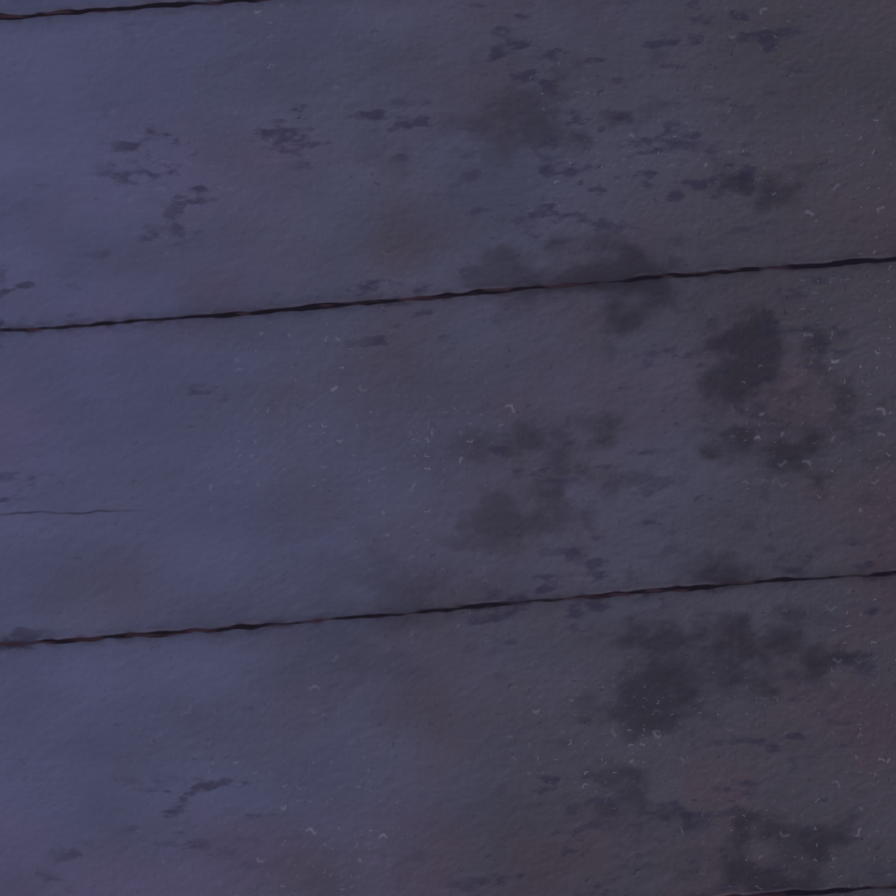
Reproduce this texture procedurally as a three.js fragment shader.

```glsl
varying vec2 vUv;

float hash(vec2 p) {
  return fract(sin(dot(p, vec2(127.1, 311.7))) * 43758.5453);
}

float noise(vec2 p) {
  vec2 i = floor(p);
  vec2 f = fract(p);
  f = f * f * (3.0 - 2.0 * f);
  return mix(mix(hash(i), hash(i + vec2(1.0, 0.0)), f.x),
             mix(hash(i + vec2(0.0, 1.0)), hash(i + vec2(1.0, 1.0)), f.x), f.y);
}

float fbm(vec2 p) {
  float sum = 0.0;
  float amplitude = 0.5;
  for (int i = 0; i < 5; i++) {
    sum += amplitude * noise(p);
    p = mat2(1.6, 1.2, -1.2, 1.6) * p + 7.3;
    amplitude *= 0.5;
  }
  return sum;
}

// Short soft chips, at most one per cell
float flecks(vec2 uv, float cells, float density) {
  vec2 p = uv * cells;
  vec2 id = floor(p);
  vec2 center = 0.35 + 0.3 * vec2(hash(id + 3.1), hash(id + 8.7));
  float angle = mix(-0.8, 1.1, hash(id + 5.2));
  vec2 q = fract(p) - center;
  q = mat2(cos(angle), -sin(angle), sin(angle), cos(angle)) * q;
  q.y += 0.06 * sin(q.x * 14.0 + 6.0 * hash(id + 2.6));
  float halfLength = 0.18 * pow(hash(id + 1.9), 2.0);
  float d = length(vec2(max(abs(q.x) - halfLength, 0.0), q.y));
  return step(1.0 - density, hash(id)) * (1.0 - smoothstep(0.0, 0.13, d))
       * (0.2 + 0.8 * hash(id + 6.4));
}

// Fine canvas tooth with broader brush ridges
float paintHeight(vec2 uv) {
  vec2 brush = vec2(uv.x + uv.y, uv.y - 0.5 * uv.x);
  return noise(uv * vec2(170.0, 210.0)) + 0.6 * noise(uv * 330.0)
       + 1.2 * noise(brush * vec2(55.0, 110.0));
}

void main() {
  vec2 uv = vUv;

  // Tilted boards, with seams at whole values
  float wobble = 0.007 * (fbm(vec2(uv.x * 5.0, 4.0)) - 0.5)
               + 0.0025 * (noise(vec2(uv.x * 60.0, uv.y * 4.0)) - 0.5);
  float board = (uv.y - 0.28 - 0.08 * uv.x + wobble) / 0.35;
  float seamId = floor(board + 0.5);
  float seamOffset = (board - seamId) * 0.35;
  vec2 along = vec2(uv.x, uv.y - 0.08 * uv.x);

  // Blue paint fading to bare grey on the right
  float cloud = fbm(along * vec2(3.0, 5.0) + 2.0);
  float fade = smoothstep(0.0, 1.0, uv.x + 0.65 * (cloud - 0.48) + 0.05);
  vec3 color = mix(vec3(0.288, 0.297, 0.41), vec3(0.25, 0.24, 0.285), fade);

  // Violet and brown stains
  float violet = smoothstep(0.48, 0.72, fbm(along * vec2(4.0, 6.0) + 21.0));
  color += violet * vec3(0.01, -0.012, -0.012);
  float brown = smoothstep(0.48, 0.72, fbm(uv * 9.0 + 43.0));
  color = mix(color, vec3(0.275, 0.23, 0.27), 0.55 * brown * fade);
  color *= 0.92 + 0.16 * fbm(along * vec2(9.0, 17.0) + 9.0);

  // Dark smudges broken up by the paint tooth
  float ragged = fbm(uv * vec2(34.0, 45.0) + 5.0);
  float dirt = fbm(along * vec2(7.0, 11.0) + 31.0) + 0.5 * (ragged - 0.48);
  float smudge = smoothstep(0.5, 0.8, dirt) * smoothstep(0.2, 0.85, uv.x);
  color = mix(color, vec3(0.165, 0.155, 0.195), 0.75 * smudge);

  // Dry scuffs: small broken dark strokes gathered in patches
  float scuffPatch = smoothstep(0.48, 0.68, fbm(along * vec2(5.0, 11.0) + 57.0));
  float scuff = smoothstep(0.54, 0.74, fbm(along * vec2(36.0, 75.0) + 13.0));
  color = mix(color, vec3(0.17, 0.16, 0.24), 0.6 * scuffPatch * scuff);

  // Embossed paint, lit from the upper left
  float relief = paintHeight(uv) - paintHeight(uv + vec2(-0.0018, 0.0018));
  color *= 1.0 + relief * mix(0.04, 0.085, fade);

  // Pale chips at three sizes, clustered on the worn side
  float chipArea = smoothstep(0.4, 0.62, fbm(uv * 6.0 + 71.0)) * smoothstep(0.0, 0.45, uv.x);
  float chips = flecks(uv, 36.0, 0.22) + 0.8 * flecks(uv + 0.37, 62.0, 0.3)
              + 0.6 * flecks(uv + 0.73, 95.0, 0.3);
  color = mix(color, vec3(0.46, 0.45, 0.51), 0.6 * min(chips, 1.0) * chipArea);
  float pits = flecks(uv + 0.61, 48.0, 0.1) + flecks(uv + 0.19, 80.0, 0.15);
  color = mix(color, vec3(0.15, 0.14, 0.19), 0.5 * min(pits, 1.0) * (0.3 + 0.7 * fade));

  // Faint hairline crack at the left edge
  float hairline = abs(uv.y - 0.427 - 0.015 * uv.x - 0.003 * (noise(uv.xx * 45.0) - 0.5));
  float hairlineFade = (1.0 - smoothstep(0.1, 0.19, uv.x)) * (0.5 + 0.5 * noise(uv.xx * 60.0));
  color = mix(color, vec3(0.17, 0.16, 0.23),
              0.65 * hairlineFade * (1.0 - smoothstep(0.0, 0.0024, hairline)));

  // Seams: soft shadow, thin uneven gap and worn lip
  float d = abs(seamOffset);
  float wear = fbm(vec2(uv.x * 22.0, seamId * 5.0 + 2.0));
  float crumble = noise(uv * vec2(90.0, 200.0));
  float gapWidth = 0.0004 + 0.004 * wear * wear + 0.0012 * (crumble - 0.5);
  float gap = 1.0 - smoothstep(gapWidth - 0.0008, gapWidth + 0.0018, d);
  color *= 1.0 - 0.25 * exp(-d * 170.0) * (0.4 + wear);
  float lip = exp(-pow((seamOffset - 0.0042) / 0.0018, 2.0));
  color = mix(color, vec3(0.33, 0.29, 0.36), 0.4 * lip * smoothstep(0.4, 0.65, wear));
  float frayed = exp(-d * 230.0) * smoothstep(0.5, 0.8, crumble);
  color = mix(color, vec3(0.16, 0.13, 0.18), 0.6 * frayed);
  vec3 gapColor = mix(vec3(0.10, 0.085, 0.12), vec3(0.19, 0.14, 0.18),
                      smoothstep(0.45, 0.85, noise(uv * vec2(55.0, 220.0))));
  color = mix(color, gapColor, gap * (0.7 + 0.3 * smoothstep(0.25, 0.5, wear)));

  gl_FragColor = vec4(color, 1.0);
}
```
